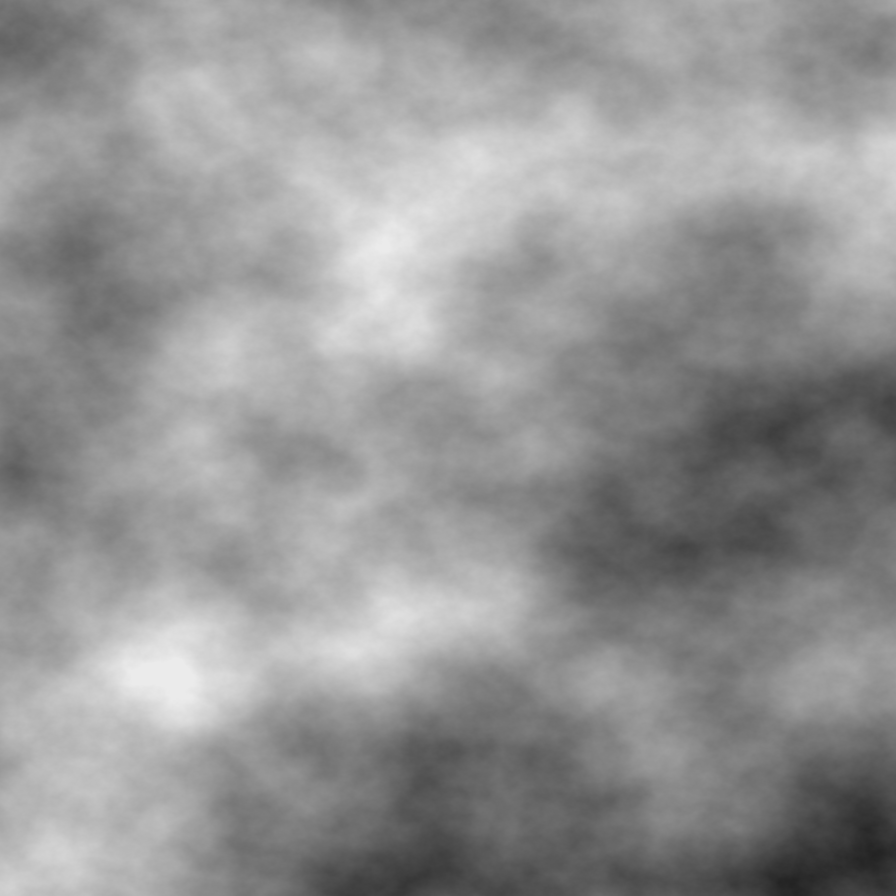
Give the GLSL for this texture, as a three.js fragment shader.

```glsl
varying vec2 vUv;

const float CLOUD_TONE = 0.665;
const float SHADOW_DEPTH = 0.34;
const float CLOUD_CONTRAST = 0.40;
const vec2 SHADOW_CENTER = vec2(0.9, 0.1);
const float SHADOW_SPREAD = 0.2;
const vec2 CLOUD_SCALE = vec2(2.7, 3.6);
const vec2 CLOUD_OFFSET = vec2(7.3, 2.6);
const int OCTAVES = 8;

float hash(vec2 cell) {
  vec3 p = fract(vec3(cell.xyx) * 0.1031);
  p += dot(p, p.yzx + 33.33);
  return fract((p.x + p.y) * p.z);
}

// Slope of a random unit gradient, seen from one lattice corner
float cornerSlope(vec2 cell, vec2 toPoint) {
  float angle = 6.2832 * hash(cell);
  return dot(vec2(cos(angle), sin(angle)), toPoint);
}

float gradientNoise(vec2 p) {
  vec2 cell = floor(p);
  vec2 f = fract(p);
  vec2 blend = f * f * f * (f * (f * 6.0 - 15.0) + 10.0);
  vec2 right = vec2(1.0, 0.0);
  vec2 up = vec2(0.0, 1.0);
  float bottom = mix(cornerSlope(cell, f),
                     cornerSlope(cell + right, f - right), blend.x);
  float top = mix(cornerSlope(cell + up, f - up),
                  cornerSlope(cell + 1.0, f - 1.0), blend.x);
  return mix(bottom, top, blend.y);
}

// Octaves are turned against each other to hide the lattice
float cloudNoise(vec2 p, float gain) {
  mat2 turnAndDouble = mat2(1.6, 1.2, -1.2, 1.6);
  float sum = 0.0;
  float amplitude = 1.0;
  for (int i = 0; i < OCTAVES; i++) {
    sum += amplitude * gradientNoise(p);
    p = turnAndDouble * p + vec2(17.3, 9.1);
    amplitude *= gain;
  }
  return sum;
}

// Broad soft darkening around a center
float softShadow(vec2 p, vec2 center, float spread) {
  vec2 d = p - center;
  return exp(-dot(d, d) / spread);
}

void main() {
  float clouds = cloudNoise(vUv * CLOUD_SCALE + CLOUD_OFFSET, 0.53);
  float shadow = softShadow(vUv, SHADOW_CENTER, SHADOW_SPREAD);
  float tone = CLOUD_TONE - SHADOW_DEPTH * shadow + CLOUD_CONTRAST * clouds;
  gl_FragColor = vec4(vec3(clamp(tone, 0.13, 0.92)), 1.0);
}
```
